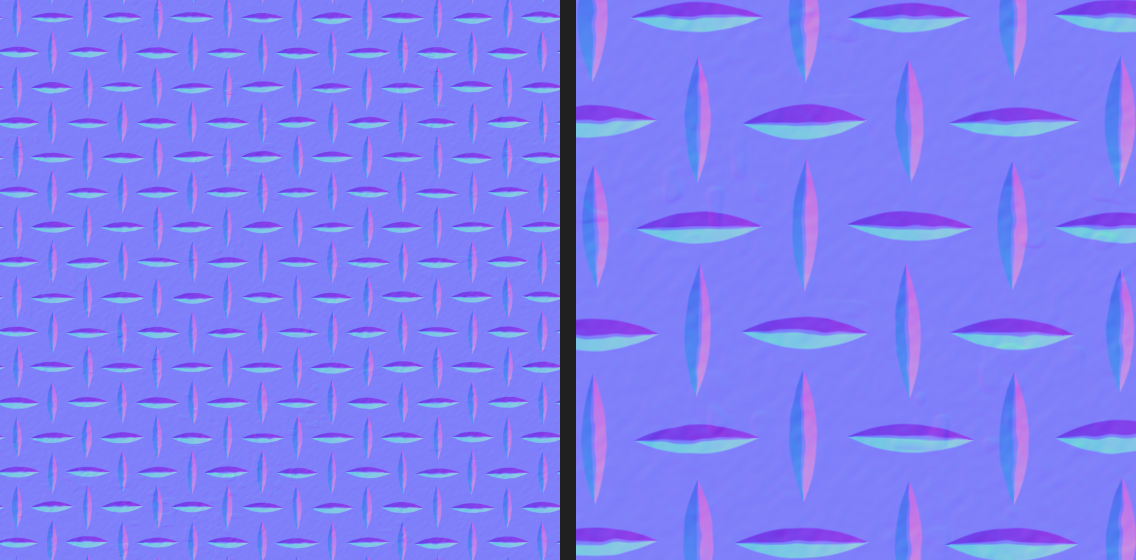
Left: the whole. Right: its middle third, enlarged.
Give the GLSL for this texture map, as a WebGL 2 fragment shader.

```glsl
#version 300 es
precision highp float;
// Tangent-space normal map of worn tread plate: a checkerboard of pointed,
// two-facet bars, alternately lying and standing, over finely scuffed metal.
// Facet tilts and wrapped noise slopes are summed, then encoded as colour.

uniform vec2 u_resolution;
out vec4 fragColor;

const float CELLS = 16.0;            // bars across and down, even so it tiles
const float HALF_LENGTH = 0.615;     // bar sizes in cells
const float HALF_WIDTH_LYING = 0.150;
const float HALF_WIDTH_STANDING = 0.132;
const float RIDGE_HALF_WIDTH = 0.016;
const float TILT_TOP = 0.50;         // sideways normal of each facet
const float TILT_BOTTOM = 0.56;
const float TILT_LEFT = 0.36;
const float TILT_RIGHT = 0.52;
const float TILT_ENDS = 0.17;        // extra lean towards the tips
const float POSITION_JITTER = 0.022; // per-bar variation
const float ANGLE_JITTER = 0.030;
const float SIZE_JITTER = 0.05;
const float EDGE_WOBBLE = 0.020;
const float GRAIN_STEP = 0.0016;     // slope sampling distance on the canvas
const float GRAIN_PLATE = 0.10;
const float GRAIN_BAR = 0.19;
const float FLAT_BLUE = 0.98;

float hash(vec2 p) {
    return fract(sin(dot(p, vec2(127.1, 311.7))) * 43758.5453);
}

// Signed random value for a bar, wrapped at the canvas edge.
float barRandom(vec2 cell, float seed) {
    return 2.0 * hash(mod(cell, CELLS) + seed * 19.3) - 1.0;
}

// Value noise repeating after a whole number of lattice cells.
float noise(vec2 p, vec2 period) {
    vec2 i = floor(p), f = fract(p);
    f = f * f * (3.0 - 2.0 * f);
    vec2 a = mod(i, period), b = mod(i + 1.0, period);
    return mix(mix(hash(a), hash(vec2(b.x, a.y)), f.x),
               mix(hash(vec2(a.x, b.y)), hash(b), f.x), f.y);
}

float tiledNoise(vec2 uv, float count) {
    return noise(uv * count, vec2(count));
}

// Surface relief: fine grain, diagonal brushing and sparse dents.
float relief(vec2 uv) {
    vec2 brushCount = vec2(62.0, 138.0);
    vec2 diagonal = vec2(uv.x + uv.y, uv.x - uv.y) * brushCount;
    float brush = noise(diagonal, brushCount);
    float grain = 0.6 * tiledNoise(uv, 210.0) + 0.5 * tiledNoise(uv, 96.0);
    float worn = smoothstep(0.45, 0.8, tiledNoise(uv + 0.37, 14.0));
    float dents = smoothstep(0.70, 0.88, tiledNoise(uv + 0.61, 74.0));
    return grain + 0.8 * brush - 1.3 * worn * dents;
}

vec2 reliefSlope(vec2 uv) {
    float here = relief(uv);
    return vec2(here - relief(uv + vec2(GRAIN_STEP, 0.0)),
                here - relief(uv + vec2(0.0, GRAIN_STEP)));
}

// One bar: xy = outward tilt, z = coverage.
vec3 bar(vec2 p, vec2 cell, float wobble, float pixel) {
    bool lying = mod(cell.x + cell.y, 2.0) < 0.5;
    p -= POSITION_JITTER * vec2(barRandom(cell, 1.0), barRandom(cell, 2.0));
    vec2 q = lying ? p : p.yx;                       // x along, y across
    q.y += q.x * ANGLE_JITTER * barRandom(cell, 3.0);

    // Pointed lens outline with a slightly uneven edge.
    float t = q.x / (HALF_LENGTH * (1.0 + SIZE_JITTER * barRandom(cell, 4.0)));
    float taper = max(1.0 - t * t, 0.0);
    float width = lying ? HALF_WIDTH_LYING : HALF_WIDTH_STANDING;
    width *= taper * (1.0 + 2.0 * SIZE_JITTER * barRandom(cell, 5.0));
    float inside = width - abs(q.y + 0.4 * wobble * taper);
    float soft = max(0.75 * pixel, 0.012);
    float cover = smoothstep(-soft, soft, inside) * step(abs(t), 1.0);

    // Two facets meeting at an irregular, narrow flat ridge.
    float ridge = taper * (0.016 * barRandom(cell, 6.0) + wobble);
    float v = q.y - ridge;
    float flatTop = RIDGE_HALF_WIDTH * taper;
    float facet = sign(v) * smoothstep(flatTop - soft, flatTop + soft, abs(v));
    float tilt = lying ? (v > 0.0 ? TILT_TOP : TILT_BOTTOM)
                       : (v > 0.0 ? TILT_RIGHT : TILT_LEFT);
    vec2 lean = vec2(TILT_ENDS * t, facet * tilt);
    return vec3(lying ? lean : lean.yx, cover);
}

void main() {
    vec2 uv = gl_FragCoord.xy / u_resolution;
    vec2 grid = uv * CELLS;
    vec2 home = floor(grid);
    float pixel = CELLS / min(u_resolution.x, u_resolution.y);
    float wobble = EDGE_WOBBLE * (2.0 * tiledNoise(uv, 112.0) - 1.0);

    // Bars overhang their cells, so the neighbours are checked too.
    vec2 tilt = vec2(0.0);
    float cover = 0.0;
    for (int y = -1; y <= 1; y++) {
        for (int x = -1; x <= 1; x++) {
            vec2 cell = home + vec2(x, y);
            vec3 b = bar(grid - cell - 0.5, cell, wobble, pixel);
            tilt = mix(tilt, b.xy, b.z);
            cover = max(cover, b.z);
        }
    }

    // Add the metal grain and encode, with green pointing down.
    tilt += reliefSlope(uv) * mix(GRAIN_PLATE, GRAIN_BAR, cover);
    float up = sqrt(max(1.0 - dot(tilt, tilt), 0.0));
    vec3 color = vec3(0.5 + 0.5 * vec2(tilt.x, -tilt.y),
                      FLAT_BLUE * (0.5 + 0.5 * up));
    fragColor = vec4(color, 1.0);
}
```
